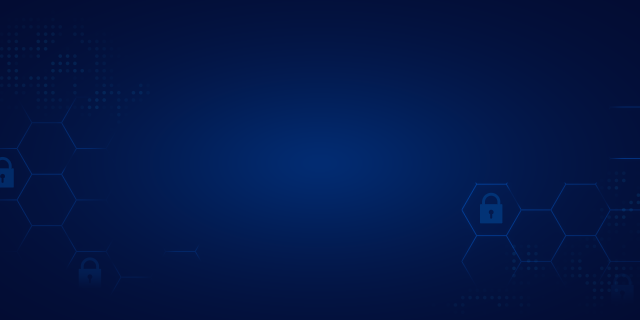
Reproduce this background procedurally as a WebGL 1 fragment shader.

```glsl
precision highp float;
// Dark blue security backdrop: a wide elliptical glow, faint honeycomb lines
// at both sides, padlocks inside some cells and dotted map-like patches.
// Units: the canvas is 100 high, so 200 wide at a 2:1 aspect.
uniform vec2 u_resolution;

// Soft elliptical spot, 1 in the middle and 0 outside the radii
float spot(vec2 p, vec2 center, vec2 radii) {
  return 1.0 - smoothstep(0.3, 1.0, length((p - center) / radii));
}

vec2 gradient(vec2 cell) {
  float angle = 6.2832 * fract(sin(dot(cell, vec2(127.1, 311.7))) * 4375.85);
  return vec2(cos(angle), sin(angle));
}

float gradientNoise(vec2 p) {
  vec2 i = floor(p), f = fract(p);
  vec2 u = f * f * (3.0 - 2.0 * f), e = vec2(1.0, 0.0);
  float low = mix(dot(gradient(i), f), dot(gradient(i + e), f - e), u.x);
  float high = mix(dot(gradient(i + e.yx), f - e.yx), dot(gradient(i + 1.0), f - 1.0), u.x);
  return mix(low, high, u.y);
}

// Distance to the nearest edge of a flat-topped honeycomb
float honeycombEdge(vec2 p) {
  vec2 period = vec2(27.85, 16.08);
  vec2 a = mod(p + period * 0.5, period) - period * 0.5;
  vec2 b = mod(p, period) - period * 0.5;
  vec2 c = abs(dot(a, a) < dot(b, b) ? a : b);
  return 8.04 - max(c.y, dot(c, vec2(0.866, 0.5)));
}

// Signed distance to a padlock, with the origin at the middle of its body
float padlock(vec2 p) {
  vec2 side = abs(p) - vec2(3.2, 2.7);
  float body = length(max(side, 0.0)) + min(max(side.x, side.y), 0.0) - 0.3;
  float shackle = abs(length(vec2(p.x, max(p.y - 3.7, 0.0))) - 2.4) - 0.45;
  shackle = max(shackle, -p.y);
  float stem = length(p - vec2(0.0, clamp(p.y, -1.2, 0.4))) - 0.32;
  float keyhole = min(length(p - vec2(0.0, 0.5)) - 0.75, stem);
  return max(min(body, shackle), -keyhole);
}

float leftLines(vec2 p) {
  float m = spot(p, vec2(13.0, 44.0), vec2(24.0, 28.0));
  m = max(m, spot(p, vec2(25.0, 59.5), vec2(12.0)));
  m *= 1.0 - 0.9 * spot(p, vec2(21.9, 49.7), vec2(4.5));
  m = max(m, 0.7 * spot(p, vec2(26.0, 22.0), vec2(11.0, 8.0)));
  m = max(m, 0.7 * spot(p, vec2(57.8, 21.0), vec2(8.0, 4.0)));
  return 0.7 * max(m, 0.4 * spot(p, vec2(39.0, 13.0), vec2(10.0, 7.0)));
}

float rightLines(vec2 p) {
  float m = smoothstep(143.8, 144.6, p.x) * (1.0 - smoothstep(42.6, 43.2, p.y));
  m *= smoothstep(9.0, 26.0, p.y) * (1.0 - 0.35 * smoothstep(150.0, 200.0, p.x));
  m *= 1.0 - 0.8 * spot(p, vec2(160.7, 38.5), vec2(4.8));
  m *= 1.0 - 0.8 * spot(p, vec2(188.5, 38.5), vec2(4.8));
  m = max(m, spot(p, vec2(198.0, 50.5), vec2(9.0, 1.5)));
  return max(m, 0.7 * spot(p, vec2(198.0, 66.4), vec2(9.0, 1.5)));
}

// Strength of the dotted land patches
float land(vec2 p) {
  float m = spot(p, vec2(15.0, 80.0), vec2(26.0, 18.0));
  m = max(m, spot(p, vec2(32.0, 67.5), vec2(9.0, 10.0)));
  m = max(m, spot(p, vec2(40.0, 71.5), vec2(9.0, 4.0)));
  m = max(m, spot(p, vec2(196.0, 37.0), vec2(11.0, 14.0)));
  m = max(m, spot(p, vec2(163.0, 18.0), vec2(10.0, 8.0)));
  m = max(m, 0.6 * spot(p, vec2(152.0, 5.5), vec2(20.0, 5.0)));
  m = max(m, 0.7 * spot(p, vec2(187.0, 15.0), vec2(15.0, 14.0)));
  return m * smoothstep(-0.15, 0.1, gradientNoise(p * 0.17));
}

void main() {
  float pixel = 100.0 / u_resolution.y;
  vec2 p = gl_FragCoord.xy * pixel;

  // Background glow
  float reach = length((p - vec2(100.0, 49.0)) / vec2(100.0, 50.0));
  float glow = exp(-1.49 * pow(reach, 1.4));
  vec3 color = mix(vec3(0.012, 0.035, 0.175), vec3(0.008, 0.17, 0.445), glow);

  // Dotted map
  vec2 dotCell = (p - vec2(32.55, 59.6)) / 2.287;
  vec2 dotCenter = floor(dotCell + 0.5) * 2.287 + vec2(32.55, 59.6);
  float dots = clamp((0.55 - length(p - dotCenter)) / pixel + 0.5, 0.0, 1.0);
  color += vec3(0.006, 0.065, 0.08) * dots * land(dotCenter);

  // Honeycomb lines, with one lattice on each side
  bool onLeft = p.x < 100.0;
  float edge = honeycombEdge(p - (onLeft ? vec2(14.6, 53.6) : vec2(153.6, 34.4)));
  float line = clamp((0.13 - edge) / pixel + 0.5, 0.0, 1.0) + 0.1 * exp(-edge * 1.5);
  float lit = onLeft ? leftLines(p) : rightLines(p);
  color += vec3(0.0, 0.13, 0.26) * line * lit;

  // Padlocks: position in xy, opacity in z
  for (int i = 0; i < 4; i++) {
    vec3 lock = i == 0 ? vec3(0.8, 44.4, 0.7) : i == 1 ? vec3(153.5, 33.2, 0.9)
      : i == 2 ? vec3(28.1, 13.0, 0.35) : vec3(194.5, 8.0, 0.15);
    vec2 q = p - lock.xy;
    float fill = clamp(0.5 - padlock(q) / pixel, 0.0, 1.0);
    float fade = i < 2 ? 1.0 : smoothstep(-4.0, 3.0, q.y);
    color = mix(color, vec3(0.008, 0.21, 0.48), fill * fade * lock.z);
  }

  gl_FragColor = vec4(color, 1.0);
}
```
